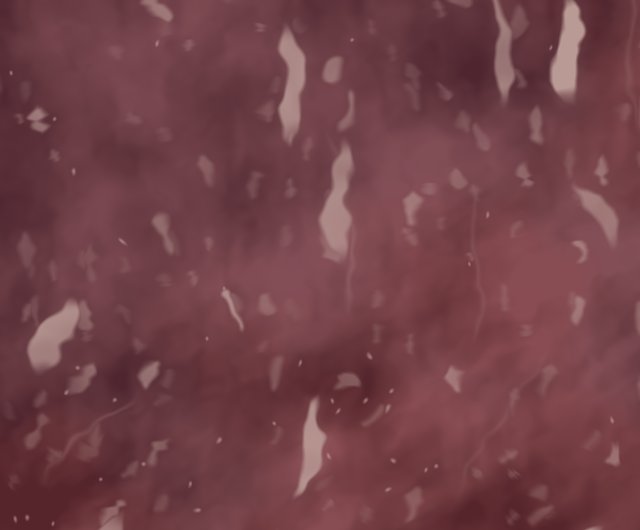
Write a Shadertoy shader that draws this texture.

```glsl
const vec3 DEEP_RED = vec3(0.335, 0.16, 0.19);
const vec3 LEAN_RED = vec3(0.415, 0.225, 0.247);
const vec3 ROSE = vec3(0.49, 0.28, 0.305);
const vec3 FAT = vec3(0.73, 0.605, 0.585);
const vec3 WARM_TINT = vec3(0.025, -0.004, -0.012);
const vec3 COOL_TINT = vec3(-0.012, 0.004, 0.014);
const float TONE_MEAN = 0.50;
const float MOTTLE_GAIN = 1.7;
const float BAND_GAIN = 1.5;
const float FIBRE_GAIN = 0.22;
const float LOWER_LEAN = 0.6;
const float UPPER_LEAN = -0.22;

float hash(vec2 p) {
    return fract(sin(dot(p, vec2(127.1, 311.7))) * 43758.5453);
}

float noise(vec2 p) {
    vec2 i = floor(p), f = fract(p);
    f = f * f * (3.0 - 2.0 * f);
    return mix(mix(hash(i), hash(i + vec2(1, 0)), f.x),
               mix(hash(i + vec2(0, 1)), hash(i + vec2(1, 1)), f.x), f.y);
}

float fbm(vec2 p) {
    float sum = 0.0, amp = 0.5;
    for (int i = 0; i < 4; i++) {
        sum += amp * noise(p);
        p = mat2(0.8, 0.6, -0.6, 0.8) * p * 2.03 + 7.3;
        amp *= 0.5;
    }
    return sum / 0.9375;
}

// Scattered tapered streaks; shape holds half length and half width in cells
float streaks(vec2 p, float cells, vec2 shape, float density, float blur, float seed) {
    vec2 g = p * cells;
    float cover = 0.0;
    for (int j = -1; j <= 1; j++)
    for (int i = -1; i <= 1; i++) {
        vec2 id = floor(g) + vec2(i, j);
        vec2 key = id + seed;
        if (hash(key) > density) continue;
        vec2 centre = id + 0.2 + 0.6 * vec2(hash(key + 3.1), hash(key + 5.7));
        float lean = mix(LOWER_LEAN, UPPER_LEAN, smoothstep(0.1, 0.55, centre.y / cells));
        float angle = lean + 0.7 * (hash(key + 9.2) - 0.5);
        vec2 axis = vec2(sin(angle), cos(angle));
        vec2 d = g - centre;
        float size = mix(0.5, 1.0, hash(key + 11.4));
        float along = dot(d, axis) / (shape.x * size);
        float phase = 6.283 * hash(key + 13.8);
        float across = dot(d, vec2(axis.y, -axis.x)) + 0.07 * shape.x * sin(2.6 * along + phase);
        // Uneven thickness swells into lumps and thins to threads
        float lump = 0.1 + 1.6 * noise(vec2(along * 2.6 + phase, phase * 9.0));
        float width = shape.y * lump * max(1.0 - along * along, 0.0);
        float soft = blur * cells;
        float body = 1.0 - smoothstep(-0.6 * soft, soft, abs(across) - width);
        body *= 1.0 - smoothstep(0.6, 1.0, abs(along));
        cover = max(cover, body * mix(0.45, 1.1, hash(key + 17.5)));
    }
    return cover;
}

// Tiny wet highlights, gathered towards the lower edge
float glints(vec2 p) {
    vec2 g = p * 46.0;
    vec2 id = floor(g);
    vec2 centre = id + 0.3 + 0.4 * vec2(hash(id + 2.3), hash(id + 4.9));
    float chance = mix(0.03, 0.002, smoothstep(0.05, 0.4, p.y));
    float dotMask = 1.0 - smoothstep(0.0, 0.26, length((g - centre) * vec2(1.0, 0.75)));
    return dotMask * step(hash(id + 21.0), chance);
}

void mainImage(out vec4 fragColor, in vec2 fragCoord) {
    vec2 p = fragCoord / iResolution.y;
    vec2 warp = vec2(fbm(p * 6.0 + 2.0), fbm(p * 6.0 + 15.0)) - 0.5;
    vec2 fine = vec2(noise(p * 34.0), noise(p * 34.0 + 31.0)) - 0.5;
    vec2 q = p + 0.05 * warp + 0.014 * fine;

    // Lean muscle: mottling, slanted dark folds and upright fibres
    float lower = 1.0 - smoothstep(0.1, 0.6, p.y - 0.25 * p.x);
    vec2 slanted = vec2(dot(q, vec2(0.82, 0.57)), dot(q, vec2(-0.57, 0.82)));
    float tone = TONE_MEAN;
    tone += MOTTLE_GAIN * (fbm(q * 4.5 + 4.0) - 0.5);
    tone += BAND_GAIN * mix(0.6, 1.3, lower) * (fbm(slanted * vec2(2.6, 8.0) + 8.0) - 0.5);
    tone += FIBRE_GAIN * (noise(q * vec2(44.0, 11.0)) - 0.5);
    tone += 0.1 * (noise(q * 60.0) - 0.5);
    tone = clamp(tone, -0.1, 1.2);
    vec3 col = tone < 0.5 ? mix(DEEP_RED, LEAN_RED, tone * 2.0)
                          : mix(LEAN_RED, ROSE, tone * 2.0 - 1.0);

    // Broad shifts of hue
    float warmth = smoothstep(0.35, 0.7, fbm(p * 2.4 + 12.0) + 0.2 * lower - 0.1);
    col += mix(COOL_TINT, WARM_TINT, warmth) * 0.7;

    // Marbling: thick seams with a pale halo, flecks and faint veins
    float seams = streaks(q, 4.0, vec2(0.62, 0.085), 0.5, 0.008, 1.0);
    float halo = streaks(q, 4.0, vec2(0.66, 0.1), 0.5, 0.03, 1.0);
    float flecks = streaks(q, 8.5, vec2(0.42, 0.085), 0.42, 0.009, 37.0);
    float specks = streaks(q, 15.0, vec2(0.42, 0.09), 0.28, 0.011, 71.0);
    float veins = streaks(q, 2.7, vec2(0.6, 0.006), 0.4, 0.008, 93.0);
    float fat = max(1.25 * seams, 0.14 * halo);
    fat = max(fat, 0.72 * flecks * mix(0.4, 1.2, noise(p * 9.0 + 3.0)));
    fat = max(fat, max(0.3 * specks, 0.22 * veins));
    fat *= 0.85 + 0.25 * noise(q * 24.0 + 6.0);
    col = mix(col, FAT, clamp(fat, 0.0, 1.0));

    col = mix(col, FAT * 1.08, 0.6 * glints(q));
    fragColor = vec4(col, 1.0);
}
```
